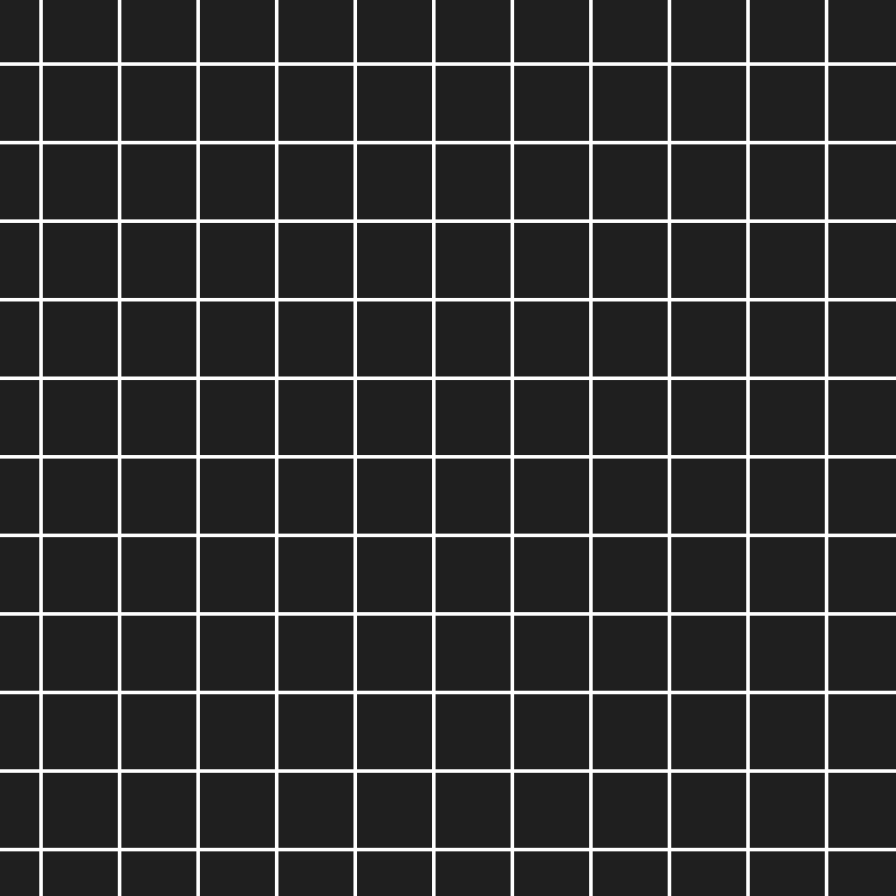
This pattern is drawn by a three.js fragment shader. Its source:

```glsl
// Draws a plain square grid of thin white lines on near-black.
// Each axis is folded into repeating cells; the distance to the nearest
// line is turned into box-filtered coverage, so edges stay smooth at any size.

varying vec2 vUv;

const float CELL_SIZE = 0.08767;                // spacing of lines, about 11.4 cells across
const float LINE_WIDTH = 0.00397;
const vec2 FIRST_LINE = vec2(0.0458, 0.0518);   // first line from the left and from the bottom
const vec3 GROUND_COLOR = vec3(0.122);
const vec3 LINE_COLOR = vec3(0.995);

// Distance on each axis to the nearest grid line
vec2 gridDistance(vec2 p) {
  vec2 cell = fract((p - FIRST_LINE) / CELL_SIZE + 0.5) - 0.5;
  return abs(cell) * CELL_SIZE;
}

// Share of the pixel covered by a line, per axis
vec2 lineCoverage(vec2 dist, vec2 pixel) {
  vec2 inner = max(dist - 0.5 * pixel, -0.5 * LINE_WIDTH);
  vec2 outer = min(dist + 0.5 * pixel, vec2(0.5 * LINE_WIDTH));
  return clamp((outer - inner) / pixel, 0.0, 1.0);
}

void main() {
  vec2 pixel = max(fwidth(vUv), vec2(1e-5));
  vec2 coverage = lineCoverage(gridDistance(vUv), pixel);

  // Union of the vertical and horizontal lines
  float grid = 1.0 - (1.0 - coverage.x) * (1.0 - coverage.y);
  gl_FragColor = vec4(mix(GROUND_COLOR, LINE_COLOR, grid), 1.0);
}
```
